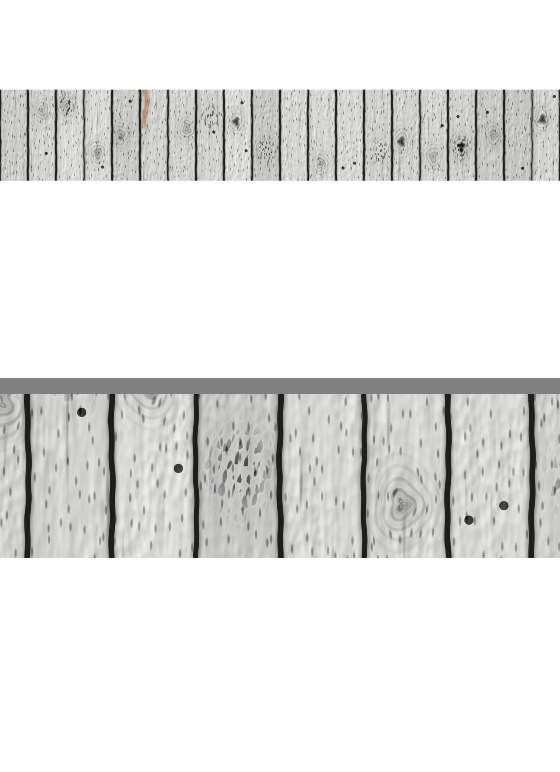
Top: the whole. Bottom: its middle third, enlarged.
Reproduce this texture procedurally as a WebGL 2 fragment shader.

```glsl
#version 300 es
precision highp float;

uniform vec2 u_resolution;
out vec4 fragColor;

const float PLANKS = 20.0;
const float PLANK_LENGTH = 3.25; // in plank widths

vec2 hash2(vec2 p) {
  vec3 q = fract(p.xyx * vec3(0.1031, 0.1030, 0.0973));
  q += dot(q, q.yzx + 33.33);
  return fract((q.xx + q.yz) * q.zy);
}

// Distance to the nearest scattered cell point
float cells(vec2 p, float seed) {
  vec2 cell = floor(p);
  float nearest = 2.0;
  for (int j = -1; j <= 1; j++) {
    for (int i = -1; i <= 1; i++) {
      vec2 c = cell + vec2(i, j);
      vec2 jitter = hash2(c + 20.0 + seed * 37.0);
      nearest = min(nearest, length(c + jitter - p));
    }
  }
  return nearest;
}

// Fine fibres from layered sines, running along the plank
float fibres(vec2 p, float seed) {
  float wave = 0.0;
  float amp = 0.5;
  float freq = 19.0;
  for (int i = 0; i < 4; i++) {
    float bend = sin(p.y * (1.3 + float(i)) + seed * 5.0 + float(i) * 2.0);
    wave += amp * sin(p.x * freq + bend * 1.4 + seed * 11.0);
    amp *= 0.75;
    freq *= 1.63;
  }
  return wave;
}

vec3 plankColor(vec2 p, float id, float px) {
  vec2 look = hash2(vec2(id + 3.0, 7.0));
  vec2 place = hash2(vec2(id + 11.0, 19.0));
  vec2 kind = hash2(vec2(id + 29.0, 5.0));

  // Knot, with the grain bending around it
  vec2 knot = vec2(0.3 + 0.4 * place.x, PLANK_LENGTH * (0.1 + 0.8 * place.y));
  vec2 delta = p - knot;
  float d = length(delta * vec2(1.0, 0.75));
  d += 0.025 * sin(3.0 * atan(delta.y, delta.x + 0.0001) + id);
  float near = exp(-d * d * 9.0);
  float hasKnot = step(0.35, kind.x);
  vec2 q = p - vec2(0.16 * delta.x / (abs(d) + 0.1) * near * hasKnot, 0.0);

  // Peeling paint, lit from one side
  vec2 flake = q * vec2(11.0, 6.0 - 3.0 * look.y);
  float relief = cells(flake + vec2(0.35, -0.25), id) - cells(flake, id);
  float grain = fibres(q, id);
  float patches = 0.5 + 0.5 * sin(p.y * 2.3 + id * 4.0 + 2.0 * sin(p.x * 4.0 + id));
  float tone = 0.815 + 0.08 * (look.x - 0.5);
  tone += 0.032 * grain + 0.14 * relief * (0.4 + 0.6 * patches);
  tone -= 0.04 * smoothstep(0.3, 0.0, p.x) * look.y;

  // Long thin cracks and short dark nicks
  float crack = smoothstep(0.75, 1.35, fibres(q * vec2(0.8, 0.6), id + 4.0));
  tone -= 0.24 * crack * patches;
  float nick = cells(q * vec2(8.0, 2.2) + 9.0, id + 2.0);
  tone -= 0.28 * smoothstep(0.17, 0.05, nick);

  // Rings, rough halo and dark heart of the knot
  float rings = sin(d * 62.0 + 0.8 * sin(p.y * 9.0));
  tone -= hasKnot * near * (0.05 + 0.14 * smoothstep(0.1, 0.9, rings));
  float rough = step(0.7, kind.y) * near;
  tone -= 0.5 * rough * smoothstep(0.1, 0.3, relief);
  float heart = smoothstep(0.15, 0.06, d) * hasKnot;
  tone -= heart * (0.08 + 0.4 * step(0.72, kind.x));

  // Nail holes
  for (int i = 0; i < 2; i++) {
    vec2 spot = hash2(vec2(id + 41.0, float(i) + 13.0));
    vec2 nail = vec2(0.2 + 0.6 * spot.x, PLANK_LENGTH * (0.1 + 0.84 * spot.y));
    float hole = smoothstep(0.055 + px * 0.5, 0.055 - px * 0.5, length(p - nail));
    tone -= 0.6 * hole * step(0.55, fract(spot.x * 7.0 + spot.y * 3.0));
  }

  // One bare streak of brown wood
  vec3 color = vec3(clamp(tone, 0.1, 0.97)) * vec3(1.0, 1.0, 0.995);
  float streak = abs(p.x - 0.2 - 0.05 * sin(p.y * 5.0)) + 0.05 * relief;
  float bare = smoothstep(0.13, 0.06, streak) * smoothstep(1.6, 2.2, p.y);
  bare *= 1.0 - step(0.5, abs(id - 5.0));
  return mix(color, color * vec3(0.88, 0.72, 0.62), bare);
}

void main() {
  vec2 uv = gl_FragCoord.xy / u_resolution;
  float x = uv.x * PLANKS;
  float px = PLANKS / u_resolution.x;
  float height = (uv.y - 0.522) / 0.241;
  vec2 p = vec2(fract(x), height * PLANK_LENGTH);
  vec3 color = plankColor(p, mod(floor(x), PLANKS), px);

  // Dark gaps of uneven width between planks
  float edge = mod(floor(x + 0.5), PLANKS);
  vec2 wear = hash2(vec2(edge + 53.0, 31.0));
  float wobble = 0.008 * sin(p.y * 4.0 + edge) + 0.005 * sin(p.y * 13.0 + edge * 3.0);
  float gapDist = abs(fract(x + 0.5) - 0.5 + wobble);
  float gapHalf = mix(0.016, 0.034, smoothstep(0.1, 0.4, wear.x));
  color *= 1.0 - 0.22 * smoothstep(0.09, 0.03, gapDist);
  float gap = smoothstep(gapHalf + px * 0.5, gapHalf - px * 0.5, gapDist);
  color = mix(color, vec3(0.09, 0.09, 0.085), gap * 0.95);

  // Fence band on plain white
  float py = 0.5 / u_resolution.y;
  float band = smoothstep(0.1205 + py, 0.1205 - py, abs(uv.y - 0.6425));
  fragColor = vec4(mix(vec3(1.0), color, band), 1.0);
}
```
